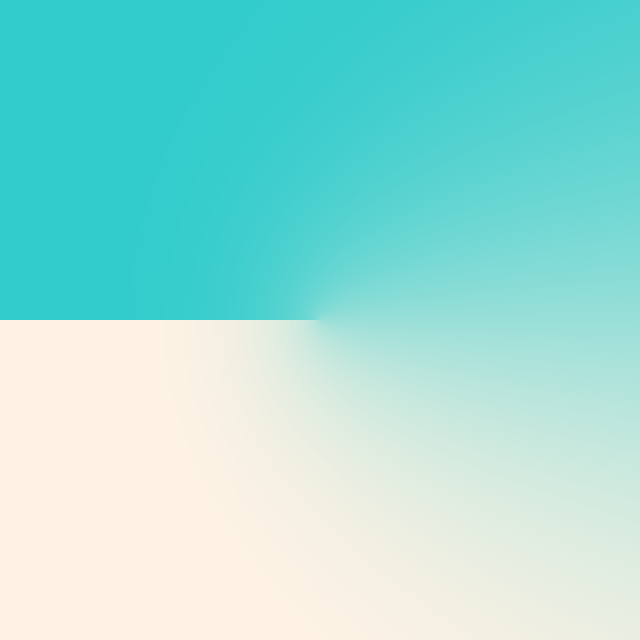
Reproduce this background procedurally as a WebGL 2 fragment shader.

```glsl
#version 300 es
precision highp float;

uniform vec2 u_resolution;
out vec4 outColor;

#define TEAL vec3(0.200, 0.800, 0.800)
#define CREAM vec3(1.000, 0.950, 0.895)
#define CUT_TIP vec2(0.5, 0.5)
#define SPREAD 0.83

// Zero right of the tip, growing along parabolas that open to the right.
float parabolicDistance(vec2 p) {
    return sqrt(max(length(p) - p.x, 0.0));
}

// Quadratic ease-out that settles at 1.
float easeOut(float t) {
    float rest = 1.0 - clamp(t, 0.0, 1.0);
    return 1.0 - rest * rest;
}

void main() {
    vec2 p = gl_FragCoord.xy / u_resolution - CUT_TIP;

    // Signed side of the cut, smoothed across one pixel.
    float side = clamp(2.0 * p.y * u_resolution.y, -1.0, 1.0);

    // Teal above and cream below, melting together around the tip.
    float tealShare = 0.5 + 0.5 * side * easeOut(parabolicDistance(p) / SPREAD);
    outColor = vec4(mix(CREAM, TEAL, tealShare), 1.0);
}
```
